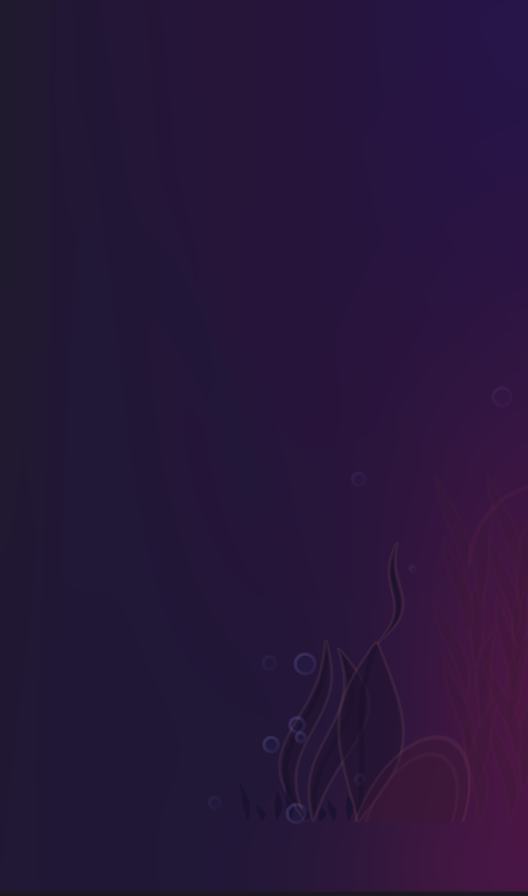
A WebGL 2 fragment shader for this background:

```glsl
#version 300 es
precision highp float;
// Dim violet underwater backdrop with a magenta glow, faint seaweed and bubbles.
uniform vec2 u_resolution;
out vec4 outColor;

const float PI = 3.14159;
const float FLOOR_Y = 0.083;

float hash(float n) {
  return fract(sin(n * 91.7) * 437.5);
}

// Soft line around the zero level of a distance.
float stroke(float d, float width) {
  float aa = 0.8 / u_resolution.y;
  return 1.0 - smoothstep(width - aa, width + aa, abs(d));
}

float fill(float d) {
  float aa = 1.0 / u_resolution.y;
  return 1.0 - smoothstep(-aa, aa, d);
}

// Curved blade from root.xy to root.zw; shape holds width, bow and wave.
// Returns fill in x, rim in y and inner veins in z.
vec3 blade(vec2 p, vec4 root, vec3 shape) {
  float t = (p.y - root.y) / (root.w - root.y);
  if (t < 0.0 || t > 1.0) return vec3(0.0);
  float arch = sin(PI * t);
  float center = mix(root.x, root.z, t) + shape.y * arch + shape.z * sin(2.0 * PI * t);
  float across = p.x - center;
  float d = abs(across) - shape.x * arch;
  float vein = stroke(across + 0.3 * shape.x * arch, 0.003);
  return vec3(fill(d), stroke(d, 0.0018), vein * fill(d));
}

vec3 waterColor(vec2 p, vec2 uv) {
  // Narrow grey edge at the upper left over deep indigo
  vec3 indigo = mix(vec3(0.124, 0.09, 0.215), vec3(0.134, 0.088, 0.208), uv.y);
  float grey = (1.0 - smoothstep(0.0, 0.15, uv.x)) * mix(0.35, 1.0, smoothstep(0.1, 0.9, uv.y));
  vec3 color = mix(indigo, vec3(0.126, 0.102, 0.178), grey);
  // Violet body, reaching further left at the top
  float body = smoothstep(0.18, 0.48, uv.x + 0.12 * (uv.y - 0.6));
  color = mix(color, vec3(0.149, 0.08, 0.225), body * smoothstep(0.1, 0.55, uv.y));
  color = mix(color, vec3(0.15, 0.08, 0.285), smoothstep(0.45, 1.0, uv.x) * smoothstep(0.4, 1.0, uv.y));
  // Slanted blue shaft
  float shaft = (p.x - mix(0.28, 0.18, smoothstep(0.42, 0.78, p.y))) / 0.03;
  float reach = smoothstep(0.36, 0.48, p.y) * (1.0 - smoothstep(0.6, 0.82, p.y));
  color = mix(color, vec3(0.12, 0.092, 0.22), 0.6 * reach * exp(-shaft * shaft));
  // Magenta glow rising along the right side
  vec2 halo = (p - vec2(0.64, 0.42)) / vec2(0.2, 0.3);
  color = mix(color, vec3(0.215, 0.08, 0.275), 0.7 * exp(-dot(halo, halo)));
  vec2 glow = (p - vec2(0.62, 0.2)) / vec2(0.15, 0.265);
  color = mix(color, vec3(0.305, 0.088, 0.265), exp(-dot(glow, glow)));
  vec2 low = (p - vec2(0.62, 0.02)) / vec2(0.23, 0.12);
  return mix(color, vec3(0.3, 0.088, 0.275), 0.75 * exp(-dot(low, low)));
}

vec3 addPlants(vec3 color, vec2 p) {
  // Feathered fronds on the right, in two columns
  for (int i = 0; i < 18; i++) {
    float n = float(i);
    float level = floor(n * 0.5);
    float side = mod(level, 2.0) * 2.0 - 1.0;
    float column = 0.53 + 0.045 * mod(n, 2.0);
    vec2 base = vec2(column + 0.02 * (hash(n + 2.0) - 0.5), FLOOR_Y + 0.034 * level);
    vec2 tip = base + vec2(side * (0.015 + 0.025 * hash(n)), 0.115);
    vec3 b = blade(p, vec4(base, tip), vec3(0.008, -side * 0.006, 0.003));
    color = mix(color, vec3(0.225, 0.09, 0.205), 0.3 * b.x);
    color += vec3(0.012, 0.006, 0.0) * b.y;
  }
  float arc = length(p - vec2(0.615, 0.37)) - 0.09;
  color += vec3(0.03, 0.012, 0.0) * stroke(arc, 0.0025) * step(0.37, p.y);

  // Broad wavy leaves and a thin tendril
  vec4 roots[4] = vec4[4](
    vec4(0.342, 0.083, 0.364, 0.286), vec4(0.35, 0.083, 0.378, 0.277),
    vec4(0.4, 0.083, 0.421, 0.285), vec4(0.42, 0.28, 0.444, 0.395));
  vec3 shapes[4] = vec3[4](
    vec3(0.012, -0.016, -0.014), vec3(0.018, 0.02, -0.012),
    vec3(0.036, 0.004, 0.004), vec3(0.005, 0.012, 0.008));
  for (int i = 0; i < 4; i++) {
    vec3 b = blade(p, roots[i], shapes[i]);
    color = mix(color, vec3(0.128, 0.072, 0.18), 0.55 * b.x);
    color = mix(color, vec3(0.095, 0.06, 0.165), 0.5 * b.z);
    color += vec3(0.065, 0.045, 0.03) * b.y;
  }

  // Short grass tufts
  for (int i = 0; i < 8; i++) {
    float n = float(i);
    float x = 0.277 + 0.016 * n;
    float tall = 0.015 + 0.03 * hash(n + 5.0);
    vec3 b = blade(p, vec4(x, FLOOR_Y, x + 0.012 * (hash(n) - 0.7), FLOOR_Y + tall), vec3(0.004, 0.002, 0.0));
    color = mix(color, vec3(0.085, 0.065, 0.175), 0.7 * b.x);
  }

  // Rounded folded leaf on the floor
  for (int i = 0; i < 2; i++) {
    float size = 1.0 - 0.2 * float(i);
    vec2 q = (p - vec2(0.457 + 0.33 * (p.y - FLOOR_Y), FLOOR_Y)) / vec2(0.06, 0.094);
    float d = (length(q) - size) * 0.07;
    color = mix(color, vec3(0.23, 0.09, 0.21), 0.4 * fill(d));
    color += vec3(0.05, 0.034, 0.028) * stroke(d, 0.0018) * (1.0 - 0.4 * float(i));
  }
  return color;
}

vec3 addBubbles(vec3 color, vec2 p) {
  // Center, radius
  vec3 bubbles[11] = vec3[11](
    vec3(0.341, 0.259, 0.011), vec3(0.332, 0.191, 0.008), vec3(0.303, 0.169, 0.008),
    vec3(0.331, 0.092, 0.01), vec3(0.336, 0.177, 0.005), vec3(0.301, 0.26, 0.007),
    vec3(0.402, 0.13, 0.005), vec3(0.401, 0.465, 0.007), vec3(0.561, 0.557, 0.01),
    vec3(0.24, 0.104, 0.006), vec3(0.461, 0.365, 0.003));
  for (int i = 0; i < 11; i++) {
    vec2 q = p - bubbles[i].xy;
    float d = length(q) - bubbles[i].z;
    float strength = i < 5 ? 1.0 : 0.4;
    float shine = 0.7 + 0.3 * dot(normalize(q + 0.00001), vec2(-0.7, 0.7));
    color += strength * vec3(0.085, 0.085, 0.13) * stroke(d, 0.0018) * shine;
    color += strength * vec3(0.0, 0.01, 0.025) * fill(d);
  }
  return color;
}

void main() {
  vec2 uv = gl_FragCoord.xy / u_resolution;
  vec2 p = uv * vec2(0.59, 1.0);
  vec3 color = waterColor(p, uv);
  if (p.y > FLOOR_Y) color = addPlants(color, p);
  color = addBubbles(color, p);
  // Dark lower rim
  color = mix(color, vec3(0.115, 0.09, 0.13), 1.0 - smoothstep(0.003, 0.007, uv.y));
  outColor = vec4(color, 1.0);
}
```
